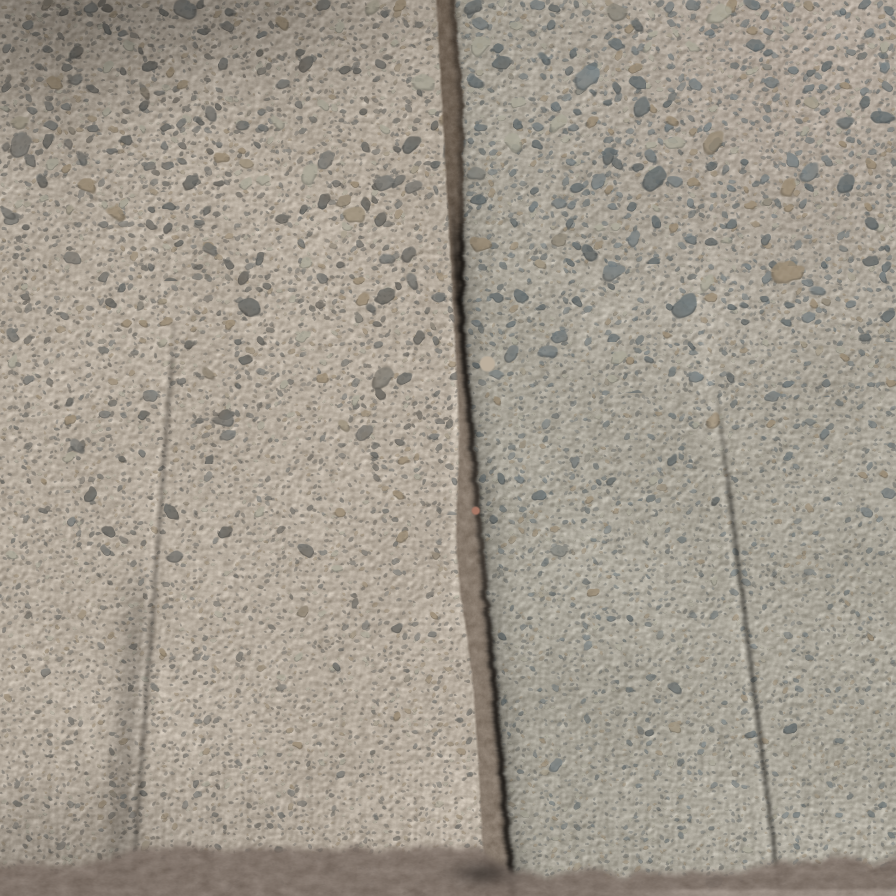
Reproduce this texture procedurally as a Shadertoy shader.

```glsl
// Weathered concrete: two slabs split by a soil-filled joint, two grooves and
// a strip of soil. Pebbles are jittered grid ellipses at several scales;
// grain, stains and ragged edges come from gradient noise.

vec2 hash22(vec2 p) {
    vec3 q = fract(p.xyx * vec3(0.1031, 0.1030, 0.0973));
    q += dot(q, q.yzx + 33.33);
    return fract((q.xx + q.yz) * q.zy);
}

float corner(vec2 cell, vec2 f, vec2 o) {
    return dot(hash22(cell + o) * 2.0 - 1.0, f - o);
}

float gradientNoise(vec2 p) {
    vec2 c = floor(p), f = fract(p), e = vec2(1, 0);
    vec2 w = f * f * f * (f * (f * 6.0 - 15.0) + 10.0);
    return mix(mix(corner(c, f, e.yy), corner(c, f, e.xy), w.x),
               mix(corner(c, f, e.yx), corner(c, f, e.xx), w.x), w.y);
}

float fbm(vec2 p) {
    float sum = 0.0, gain = 1.0;
    for (int i = 0; i < 4; i++) {
        sum += gain * gradientNoise(p);
        p = p * 2.03 + 17.3;
        gain *= 0.55;
    }
    return sum;
}

float ridge(float x, float width) { return exp(-x * x / (width * width)); }

float blob(vec2 offset, vec2 size) {
    vec2 q = offset / size;
    return exp(-dot(q, q));
}

float inside(float dist, float soft) { return 1.0 - smoothstep(-soft, soft, dist); }

// Returns coverage, random tone and shaded lower rim
vec3 pebbles(vec2 p, float cells, float density, float pixel) {
    vec2 q = p * cells;
    float soft = max(pixel * cells, 0.04);
    float wobble = 0.16 * gradientNoise(q * 3.1);
    vec3 best = vec3(0);
    for (int k = 0; k < 9; k++) {
        vec2 cell = floor(q) + vec2(k % 3, k / 3) - 1.0;
        vec2 place = hash22(cell + cells), kind = hash22(cell + cells * 3.0 + 91.0);
        vec2 offset = q - cell - 0.2 - 0.6 * place;
        float angle = (kind.y - 0.5) * 2.4, c = cos(angle), s = sin(angle);
        vec2 turned = mat2(c, -s, s, c) * offset;
        float radius = mix(0.16, 0.42, place.x * place.y + 0.25 * kind.y);
        float dist = length(turned * vec2(0.85, 1.3)) - radius + wobble;
        float mask = step(kind.x, density) * inside(dist, soft);
        float rim = smoothstep(-0.12, 0.0, dist) * step(offset.y, 0.0);
        if (mask > best.x) best = vec3(mask, fract(kind.y * 7.31 + place.x), rim);
    }
    return best;
}

vec3 addPebbles(vec3 base, vec3 layer, float cool, float opacity) {
    vec3 dark = mix(vec3(0.39, 0.37, 0.34), vec3(0.38, 0.43, 0.45), cool);
    vec3 color = dark + 0.09 * smoothstep(0.1, 0.65, layer.y);
    color = mix(color, vec3(0.60, 0.54, 0.45), smoothstep(0.68, 0.74, layer.y));
    color = mix(color, vec3(0.67, 0.66, 0.60), smoothstep(0.84, 0.9, layer.y));
    return mix(base, color * (1.0 - 0.25 * layer.z), layer.x * opacity);
}

// Left and right borders of the joint
vec2 jointEdges(float down) {
    float left = 0.487 + 0.055 * down - 0.011 * ridge(down - 0.62, 0.1);
    float right = 0.508 + 0.009 * smoothstep(0.0, 0.13, down);
    return vec2(left, right + 0.09 * max(down - 0.36, 0.0));
}

vec3 concrete(vec2 p, float side, float pixel) {
    float down = 1.0 - p.y;
    vec3 color = mix(vec3(0.715, 0.675, 0.622), vec3(0.665, 0.648, 0.602), side);
    color.r += 0.025 * side * blob(p - vec2(0.9, 0.95), vec2(0.3));
    color += 0.045 * fbm(p * 7.0) + 0.1 * fbm(p * vec2(85, 120));
    vec2 grain = p * 170.0;
    color += 0.13 * (gradientNoise(grain) - gradientNoise(grain + vec2(0.25, -0.4)));
    color += 0.06 * gradientNoise(p * vec2(210, 14)) * smoothstep(0.65, 0.9, down);

    // Fine aggregate everywhere, larger stones toward the top
    float upper = 1.0 - smoothstep(0.15, 0.75, down);
    float cool = clamp(0.25 + 0.45 * side + 0.5 * gradientNoise(p * 40.0), 0.0, 1.0);
    color = addPebbles(color, pebbles(p, 150.0, 0.52, pixel), cool * 0.6, 0.55);
    color = addPebbles(color, pebbles(p, 85.0, 0.2 + 0.28 * upper, pixel), cool, 0.65);
    color = addPebbles(color, pebbles(p, 46.0, 0.04 + 0.4 * upper, pixel), cool, 0.8);
    color = addPebbles(color, pebbles(p, 27.0, 0.25 * upper * upper, pixel), cool, 0.8);

    // Broad stains
    float stain = 0.25 * blob(p - vec2(0.2, 1.0), vec2(0.25, 0.1));
    stain += 0.13 * blob(p - vec2(0, 1), vec2(0.15, 0.2));
    stain += 0.15 * blob(p - 0.03, vec2(0.22, 0.09));
    return color * (1.0 - stain);
}

void mainImage(out vec4 fragColor, in vec2 fragCoord) {
    vec2 p = fragCoord / iResolution.xy;
    float pixel = 1.0 / iResolution.y, down = 1.0 - p.y;
    float ragged = 0.004 * fbm(vec2(p.y * 55.0, 3.0));
    vec2 edges = jointEdges(down) + vec2(0.3, 1) * ragged, gap = p.x - edges;
    float side = smoothstep(-pixel, pixel, gap.x + gap.y);
    vec3 color = concrete(p, side, pixel);

    // Left groove with dusty shoulder, right groove
    float leftX = p.x - 0.196 + 0.075 * (down - 0.345) + 0.3 * ragged;
    float leftFade = smoothstep(0.33, 0.43, down);
    color *= 1.0 - 0.23 * leftFade * ridge(leftX, 0.0035);
    color *= 1.0 - 0.17 * smoothstep(0.6, 0.72, down) * ridge(leftX + 0.018, 0.018);
    color += 0.05 * leftFade * ridge(leftX + 0.007, 0.003);
    float rightX = p.x - 0.795 - 0.126 * (down - 0.4) + 0.4 * ragged;
    color *= 1.0 - 0.38 * smoothstep(0.4, 0.58, down) * ridge(rightX, 0.0035);
    color += 0.05 * smoothstep(0.2, 0.4, down) * ridge(rightX + 0.007, 0.004);

    // Joint: pale lip, rough shoulder, soil and dark crack
    color += 0.07 * ridge(down - 0.5, 0.22) * ridge(gap.x + 0.004, 0.004);
    color *= 1.0 - 0.16 * side * smoothstep(0.05, 0.4, down) * ridge(gap.y, 0.02);
    vec3 soil = vec3(0.43, 0.38, 0.33) + 0.095 * smoothstep(0.2, 0.5, down);
    soil += 0.09 * fbm(p * 95.0);
    color = mix(color, soil, inside(max(-gap.x, gap.y), 0.002));
    float crack = 0.3 + 0.4 * smoothstep(0.22, 0.28, down) - 0.2 * ridge(down - 0.6, 0.1);
    color *= 1.0 - crack * ridge(gap.y + 0.002, 0.0045);
    color *= 1.0 - 0.45 * ridge(down - 0.3, 0.06) * ridge(gap.x - 0.006, 0.004);

    // Pale pebble and reddish chip
    color = mix(color, vec3(0.74, 0.69, 0.62), inside(length(p - vec2(0.544, 0.594)) - 0.0085, 0.0015));
    color = mix(color, vec3(0.66, 0.47, 0.4), inside(length(p - vec2(0.531, 0.43)) - 0.0045, 0.0015));

    // Bottom soil strip
    float top = 0.035 + 0.018 * smoothstep(0.08, 0.16, p.x) - 0.027 * smoothstep(0.53, 0.58, p.x);
    top += 0.015 * smoothstep(0.82, 0.88, p.x) + 0.01 * fbm(vec2(p.x * 22.0, 8.0));
    vec3 dirt = vec3(0.49, 0.44, 0.405) + 0.08 * fbm(p * vec2(50, 90));
    dirt += 0.11 * inside(p.y - 0.007, 0.003) * smoothstep(0.65, 0.8, p.x);
    color = mix(color, dirt, 0.92 * inside(p.y - top, 0.007));
    color *= 1.0 - 0.4 * blob(p - vec2(0.54, 0.025), vec2(0.03, 0.012));
    fragColor = vec4(clamp(color, 0.0, 1.0), 1.0);
}
```
